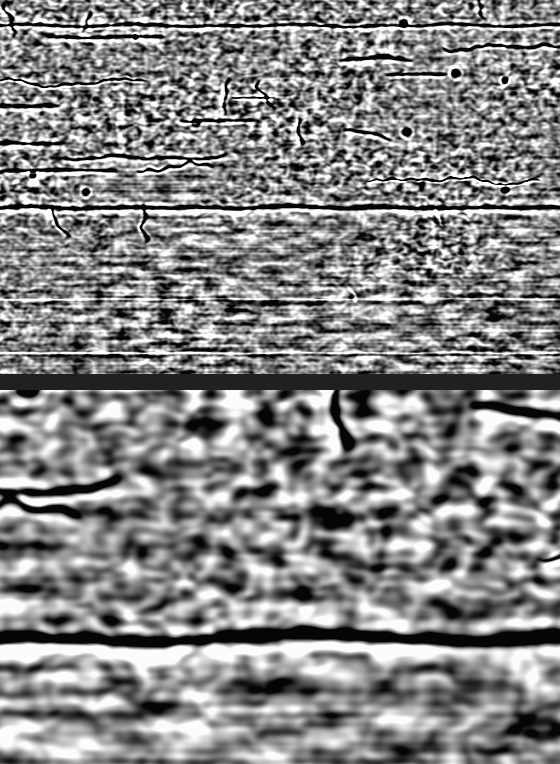
Top: the whole. Bottom: its middle third, enlarged.
Give the GLSL for this texture, as a WebGL 1 fragment shader.

```glsl
precision highp float;
// Grey relief of a weathered, cracked surface with horizontal grain, seams and pits.
uniform vec2 u_resolution;

const float TAU = 6.2831853;
const float MID_GREY = 0.52;

float hash(vec2 p) {
  return fract(sin(dot(p, vec2(127.1, 311.7))) * 43758.545);
}

float cornerSlope(vec2 cell, vec2 offset) {
  float angle = TAU * hash(cell);
  return dot(vec2(cos(angle), sin(angle)), offset);
}

float gradientNoise(vec2 p) {
  vec2 cell = floor(p);
  vec2 f = fract(p);
  vec2 u = f * f * f * (f * (f * 6.0 - 15.0) + 10.0);
  vec2 e = vec2(1.0, 0.0);
  float low = mix(cornerSlope(cell, f), cornerSlope(cell + e.xy, f - e.xy), u.x);
  float high = mix(cornerSlope(cell + e.yx, f - e.yx), cornerSlope(cell + e.xx, f - e.xx), u.x);
  return mix(low, high, u.y);
}

// Granular above, drawn out into streaks below.
float grain(vec2 p) {
  float patches = gradientNoise(p * vec2(3.0, 5.0) + 17.0);
  float streaky = smoothstep(0.6, 0.3, p.y + 0.5 * patches) * smoothstep(0.1, 0.5, p.x + 0.2);
  vec2 warped = p + 0.006 * vec2(gradientNoise(p * 30.0), gradientNoise(p * 30.0 + 51.0));
  float grit = gradientNoise(warped * vec2(36.0, 48.0));
  float flakes = gradientNoise(warped * vec2(17.0, 56.0) + 31.0);
  float fine = gradientNoise(warped * vec2(66.0, 92.0) + 73.0);
  float streaks = gradientNoise(p * vec2(2.5, 120.0) + 9.0);
  float contrast = 1.0 + 0.6 * patches;
  float body = 1.05 * mix(grit, flakes, 0.2 + 0.8 * streaky);
  return contrast * (body + mix(0.75, 0.5, streaky) * fine) + mix(0.25, 0.45, streaky) * streaks;
}

// Dark wandering line along x, with a bright lip that is stronger below.
float crack(vec2 p, vec2 start, float len, float width, float wobble, float seed) {
  float row = seed * 3.7 + 0.4;
  float bend = gradientNoise(vec2(p.x * 7.0, row));
  float kink = gradientNoise(vec2(p.x * 32.0, row + 40.0));
  float across = p.y - start.y - wobble * (bend + 0.3 * kink);
  float d = across / (width * (1.0 + 0.6 * kink));
  float along = p.x - start.x;
  float ends = smoothstep(0.0, 0.02, along) * smoothstep(0.0, 0.02, len - along);
  float below = d + 2.4;
  float above = d - 2.4;
  float lips = 0.65 * exp(-0.6 * below * below) + 0.3 * exp(-0.6 * above * above);
  return ends * (lips - 1.25 * exp(-d * d));
}

float scatteredCracks(vec2 p) {
  float relief = 0.0;
  for (int i = 0; i < 14; i++) {
    float id = float(i);
    float y = 0.5 + 0.42 * fract(id * 0.618 + 0.1);
    vec2 start = vec2(1.6 * hash(vec2(id, 3.0)) - 0.2, y);
    float len = mix(0.12, 0.5, hash(vec2(id, 5.0)));
    float width = mix(0.0022, 0.0048, hash(vec2(id, 8.0)));
    float wobble = mix(0.006, 0.045, pow(hash(vec2(id, 11.0)), 3.0));
    relief += crack(p, start, len, width, wobble, id);
  }
  return relief;
}

// Short upright squiggles, some dark and some bright.
float veins(vec2 p) {
  float relief = 0.0;
  for (int i = 0; i < 10; i++) {
    float id = float(i) + 30.0;
    vec2 start = vec2(hash(vec2(id, 2.0)), 1.5 * fract(id * 0.618));
    float len = mix(0.05, 0.13, hash(vec2(id, 4.0)));
    float tone = hash(vec2(id, 6.0)) < 0.3 ? -0.6 : 0.85;
    relief += tone * crack(p.yx, start, len, 0.0042, 0.07, id);
  }
  return relief;
}

// Long seams that span the full width.
float seams(vec2 p) {
  vec2 left = vec2(-0.2, 0.0);
  float relief = crack(p, left + vec2(0.0, 0.932), 2.0, 0.0036, 0.008, 61.0);
  relief += 1.2 * crack(p, left + vec2(0.0, 0.445), 2.0, 0.0046, 0.008, 62.0);
  relief -= 0.45 * crack(p, left + vec2(0.0, 0.2), 2.0, 0.0026, 0.003, 63.0);
  relief -= 0.55 * crack(p, left + vec2(0.0, 0.056), 2.0, 0.0028, 0.003, 64.0);
  return relief;
}

// Round dark holes with a pale ring, one at most per grid cell.
float pits(vec2 p, float density) {
  vec2 cell = floor(p * density);
  vec2 jitter = vec2(hash(cell + 12.0), hash(cell + 25.0));
  vec2 centre = (cell + mix(vec2(0.25), vec2(0.75), jitter)) / density;
  float radius = mix(0.007, 0.013, hash(cell + 44.0));
  float d = length(p - centre) / radius;
  float present = step(0.86, hash(cell + 70.0)) * step(0.4, centre.y);
  float ring = (d - 1.6) / 0.35;
  return present * (0.45 * exp(-ring * ring) - 1.2 * (1.0 - smoothstep(0.7, 1.25, d)));
}

void main() {
  vec2 p = gl_FragCoord.xy / u_resolution.y;
  float relief = grain(p) + scatteredCracks(p) + veins(p) + seams(p) + pits(p, 7.0);
  float grey = clamp(MID_GREY + relief, 0.02, 0.99);
  gl_FragColor = vec4(vec3(grey), 1.0);
}
```
